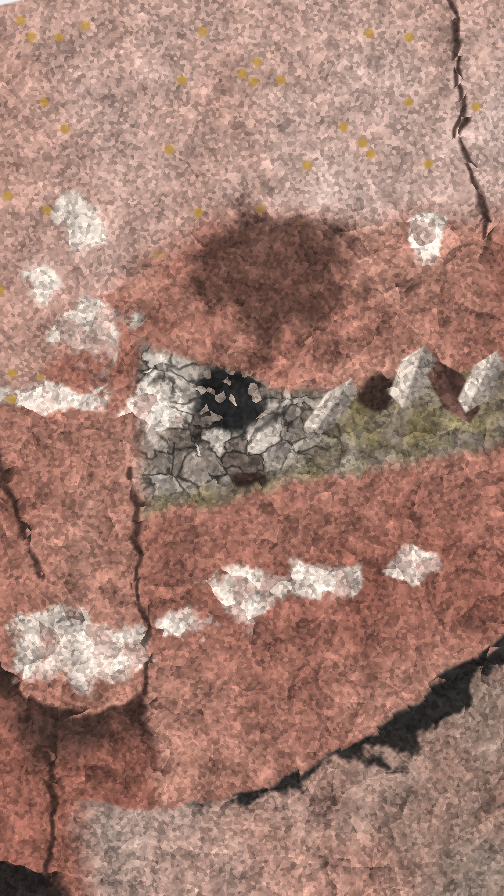
Reproduce this texture procedurally as a Shadertoy shader.

```glsl
#define GRAIN .34
#define FACET .42
#define WARP .014
#define PALE vec3(.77, .66, .62)
#define CLAY vec3(.68, .50, .44)
#define RED vec3(.57, .37, .32)
#define STONE vec3(.53, .47, .43)
#define QUARTZ vec3(.92, .87, .82)
#define SHADE vec3(.26, .19, .17)
#define BLACK vec3(.12)
#define MOSS vec3(.45, .41, .22)
#define LICHEN vec3(.74, .57, .22)

vec2 hash2(vec2 p) {
    vec3 q = fract(p.xyx * vec3(.1031, .1030, .0973));
    q += dot(q, q.yzx + 33.33);
    return fract((q.xx + q.yz) * q.zy);
}

// Cellular noise: centre distance, border distance, cell value, facet tilt
vec4 cells(vec2 p) {
    vec2 base = floor(p), id = base, offset = vec2(0);
    float first = 9., second = 9.;
    for (int y = -1; y <= 1; y++)
    for (int x = -1; x <= 1; x++) {
        vec2 cell = base + vec2(x, y);
        vec2 d = cell + hash2(cell) - p;
        float len = length(d);
        if (len < first) { second = first; first = len; id = cell; offset = d; }
        else second = min(second, len);
    }
    vec2 slope = 2. * hash2(id + 17.) - 1.;
    return vec4(first, second - first, hash2(id + 71.).x, dot(offset, slope));
}

// Layered sines, roughly -1 to 1
float waves(vec2 p) {
    float sum = 0., amp = .5;
    for (int i = 0; i < 5; i++) {
        p = mat2(.8, .6, -.6, .8) * p * 1.8 + 2.3;
        sum += amp * sin(p.x + 1.4 * sin(p.y));
        amp *= .6;
    }
    return sum;
}

float soft(float width, float d) { return smoothstep(-width, width, d); }

float blob(vec2 p, vec4 shape, float rough) {
    return 1. - smoothstep(.72, 1.12, length((p - shape.xy) / shape.zw) + rough);
}

float segment(vec2 p, vec2 a, vec2 b) {
    vec2 d = b - a;
    return length(p - a - d * clamp(dot(p - a, d) / dot(d, d), 0., 1.));
}

void mainImage(out vec4 fragColor, in vec2 fragCoord) {
    vec2 p = fragCoord / iResolution.xy * vec2(1, 16. / 9.);
    vec2 q = p + WARP * vec2(waves(p * 9.), waves(p * 9. + 40.));
    vec4 big = cells(q * vec2(8, 11)), mid = cells(q * 24.);
    vec4 fine = cells(q * 60.), grain = cells(p * 140.);
    q += .018 * vec2(mid.w, big.w);
    float drift = waves(p * 4.), patchy = waves(p * 22.);

    // Outlines of the rock masses
    float brow = 1.35 - 1.8 * pow(max(.5 - q.x, 0.), 2.);
    float roof = 1.01 + .5 * (q.x - .7) * (q.x - .7);
    float ledge = .7 + .2 * q.x;
    float slabFoot = .18 + .6 * (q.x - .25) * (q.x - .25);
    float blockFoot = .36 + 4.5 * pow(max(.15 - q.x, 0.), 2.) + .3 * max(q.x - .15, 0.);
    float left = soft(.008, .33 - .08 * q.y - q.x);

    // Weathered top and redder broken front
    float top = soft(.05, q.y - brow);
    vec3 col = mix(mix(RED, CLAY, .6 + .5 * drift), mix(CLAY, PALE, .78 + .3 * drift), top);
    col = mix(col, CLAY, .5 * top * soft(.2, .18 - q.x));
    col = mix(col, SHADE, .6 * blob(q, vec4(.55, 1.23, .16, .14), .25 * patchy));

    // Lower slab, left block and foot rock
    vec3 slab = mix(RED, CLAY, .25 + .3 * drift + .35 * soft(.12, .5 - q.y));
    col = mix(col, slab, soft(.01, ledge - q.y));
    col = mix(col, mix(RED, CLAY, .55 + .4 * drift), left * soft(.02, 1. - q.y));
    vec3 foot = mix(mix(CLAY, STONE, .45 + .5 * drift), PALE, .4 * soft(.3, .6 - q.x));
    float below = soft(.006, slabFoot - q.y);
    col = mix(col, foot, below);
    float under = soft(.008, blockFoot - q.y) * soft(.015, .3 - q.x);
    vec3 recess = mix(SHADE, RED, smoothstep(0., .17, blockFoot - q.y + .04 * patchy));
    col = mix(col, recess, under * (1. - below * soft(.04, q.x - .17)));

    // Black seam beneath the slab
    float reach = .012 + .055 * soft(.15, q.x - .7) + .03 * patchy;
    float seam = below * soft(.04, q.x - .4) * soft(.014, reach - slabFoot + q.y);
    seam = max(seam, blob(q, vec4(.02, .01, .11, .05), .2 * patchy));
    col = mix(col, BLACK, .9 * seam);

    // Crystal cavity, sandy toward the right
    float cavity = soft(.012, roof - q.y) * soft(.015, q.y - ledge) * soft(.02, q.x - .28);
    vec4 gem = cells(q * vec2(18, 25) + .3 * patchy);
    vec3 druse = mix(STONE * .75, QUARTZ * .93, gem.z) * mix(.5, 1., smoothstep(0., .2, gem.y));
    float sandy = max(soft(.08, q.x - .65), soft(.03, ledge + .035 - q.y));
    druse = mix(druse, mix(STONE, MOSS, .4 + .4 * patchy), .75 * sandy);
    col = mix(col, druse, cavity);
    vec3 clump = mix(BLACK * 1.3, STONE * 1.15, step(.78, fine.z));
    col = mix(col, clump, blob(q, vec4(.45, .985, .09, .062), .15 * patchy));
    float hollow = max(blob(q, vec4(.75, .995, .045, .04), 0.), blob(q, vec4(.49, .83, .05, .022), 0.));
    col = mix(col, SHADE * .7, .85 * hollow);

    // Quartz crusts: centre, radius
    vec4 crust[11] = vec4[11](
        vec4(.157, 1.326, .06, .05), vec4(.18, 1.123, .085, .068), vec4(.306, .956, .05, .058),
        vec4(.09, 1.22, .035, .05), vec4(.1, .995, .13, .025), vec4(.37, .53, .06, .03),
        vec4(.16, .49, .14, .07), vec4(.485, .604, .08, .06), vec4(.635, .62, .07, .04),
        vec4(.83, .655, .06, .04), vec4(.855, 1.308, .035, .05));
    float quartz = 0.;
    for (int i = 0; i < 11; i++) quartz = max(quartz, blob(q, crust[i], .4 * patchy));
    col = mix(col, mix(PALE, QUARTZ, smoothstep(.1, .5, mid.z)), .88 * quartz);

    // Leaning crystals: centre, half width, lean
    vec4 spikes[4] = vec4[4](vec4(.82, 1.03, .036, .35), vec4(.9, 1, .036, -.5),
        vec4(.955, 1.02, .03, .5), vec4(.655, .965, .03, .7));
    for (int i = 0; i < 4; i++) {
        vec2 d = p - spikes[i].xy;
        d.x -= spikes[i].w * d.y;
        float girth = spikes[i].z * min(1., 2.2 - abs(d.y) / .028);
        vec3 tone = i == 1 ? SHADE * 1.4 : mix(STONE, QUARTZ, .5);
        col = mix(col, tone * (.8 + .35 * soft(.004, -d.x)), soft(.004, girth - abs(d.x)));
    }

    // Fractures: start, end
    vec4 cracks[6] = vec4[6](vec4(.26, .85, .275, .64), vec4(.275, .64, .3, .4),
        vec4(.89, 1.78, .915, 1.5), vec4(.915, 1.5, .98, 1.3),
        vec4(.105, .32, .11, 0), vec4(0, .87, .09, .62));
    float gap = 1.;
    for (int i = 0; i < 6; i++) gap = min(gap, segment(q, cracks[i].xy, cracks[i].zw));
    col = mix(SHADE * .8, col, .2 + .8 * smoothstep(.002, .011, gap));

    // Chipped relief, mineral grain and lichen
    float relief = (.5 * big.w + .6 * mid.w + .45 * fine.w) * mix(1., .55, top);
    col *= 1. + FACET * relief + .1 * patchy + GRAIN * (grain.z - .5);
    vec4 spot = cells(p * 26.);
    col = mix(col, LICHEN, .7 * top * step(.94, spot.z) * soft(.08, .24 - spot.x));
    col = mix(col, vec3(.95), soft(.003, p.y - .25 * p.x - 1.767));
    fragColor = vec4(clamp(col, 0., 1.), 1);
}
```
